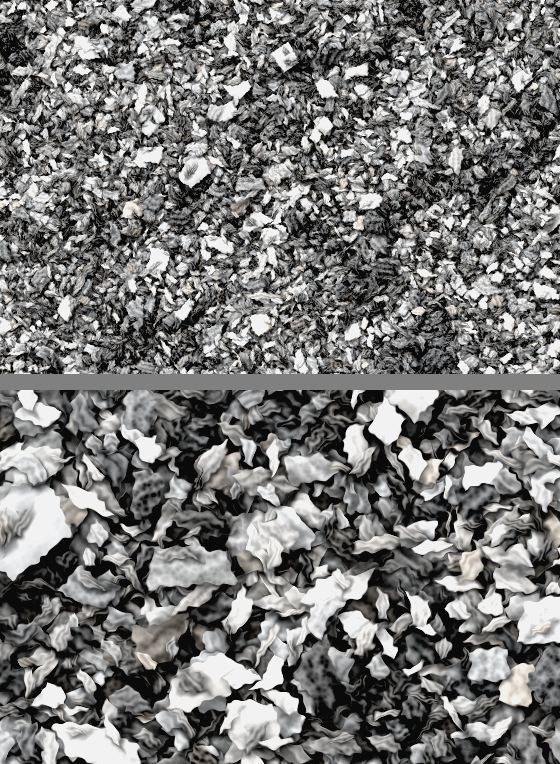
Top, the full canvas; bottom, a detail of the centre.
Reproduce this texture procedurally as a WebGL 2 fragment shader.

```glsl
#version 300 es
precision highp float;

#define FLAKE_SIZE 0.074
#define SIZE_RANGE 1.8
#define LAYERS 10
#define COVERAGE 0.85
#define CHIP_SIZE 0.14
#define CHIP_CHANCE 0.2
#define SHADOW 0.72
#define GRAIN 0.42
#define FIBRE 0.10
#define GAMMA 0.53
#define CONTRAST 1.15
#define LIGHT vec2(-0.5, 0.866)

uniform vec2 u_resolution;
out vec4 fragColor;

const float TAU = 6.28318;

vec4 hash4(vec2 c) {
    vec4 v = fract(c.xyxy * vec4(0.1031, 0.1030, 0.0973, 0.1099));
    v += dot(v, v.wzxy + 33.33);
    return fract((v.xxyz + v.yzzw) * v.zywx);
}

// Distance to the nearest scattered point, about 0 to 1
float cellular(vec2 p) {
    vec2 cell = floor(p);
    float nearest = 2.0;
    for (int y = -1; y <= 1; y++)
    for (int x = -1; x <= 1; x++) {
        vec2 c = cell + vec2(x, y);
        vec2 d = c + hash4(c + 71.0).xy - p;
        nearest = min(nearest, dot(d, d));
    }
    return sqrt(nearest);
}

// Broad hollows where the ash lies deeper and darker
float hollows(vec2 p) {
    p += 0.07 * sin(p.yx * 17.0 + vec2(1.0, 4.0));
    float s = sin(p.x * 9.0 + 2.0 * sin(p.y * 7.0)) + sin(p.y * 13.0 - p.x * 8.0 + 1.3);
    s += 0.7 * sin(p.x * 23.0 + p.y * 19.0 + 2.0);
    return mix(0.55, 1.08, smoothstep(-1.9, 0.1, s));
}

// Irregular six-sided shard in normalised flake coordinates
float shard(vec2 q, vec4 h) {
    float d = -2.0;
    for (int k = 0; k < 6; k++) {
        float n = float(k);
        float a = TAU * n / 6.0 + 0.35 * sin(h.x * 40.0 + n * 2.4);
        float r = 0.78 + 0.2 * sin(h.y * 50.0 + n * 4.1);
        d = max(d, dot(q, vec2(cos(a), sin(a))) - r);
    }
    return d;
}

// Lays one layer of flakes with cast shadows over the colour below
void layFlakes(inout vec3 col, vec2 p, float size, float seed, float chance,
               vec2 reach, vec2 aspect, vec2 tones, float grain) {
    vec2 g = p / size + seed * 7.31;
    vec2 cell = floor(g);
    float px = 0.8 / (u_resolution.y * size);
    for (int y = -1; y <= 1; y++)
    for (int x = -1; x <= 1; x++) {
        vec2 id = cell + vec2(x, y);
        vec4 h = hash4(id + seed * 19.0);
        vec4 k = hash4(id + seed * 43.0 + 113.0);
        vec2 local = g - id - h.xy;
        if (k.x > chance || dot(local, local) > 1.0) continue;

        // Turn, stretch and bend
        float angle = TAU * h.z;
        float ca = cos(angle), sa = sin(angle);
        float len = mix(reach.x, reach.y, h.w);
        float wid = len * mix(aspect.x, aspect.y, k.y);
        vec2 q = vec2(ca * local.x + sa * local.y, ca * local.y - sa * local.x);
        q /= vec2(len, wid);
        q.y += (k.z - 0.5) * 0.9 * (q.x * q.x - 0.4);
        float d = shard(q, h) * wid;

        // Shadow falls away from the light
        float facing = dot(local / (length(local) + 0.001), LIGHT);
        float halo = 1.0 - smoothstep(0.0, 0.2, d);
        col *= 1.0 - SHADOW * halo * (0.6 - 0.4 * facing);

        // Surface tone, tilt, fibres, grain and rim
        vec2 centre = (id + h.xy - seed * 7.31) * size;
        float rough = 1.0 - smoothstep(0.8, 0.95, tones.x);
        float tone = mix(tones.x, tones.y, k.w) * mix(1.0, hollows(centre), rough);
        float fibre = sin(q.y * 9.0 + 2.5 * sin(q.x * 3.0 + h.w * 20.0) + k.y * 30.0);
        tone += rough * (FIBRE * fibre + 0.14 * q.y * (k.z - 0.5) * 2.0);
        tone += grain * mix(0.2, 0.35 + 0.9 * h.x, rough);
        tone += 0.16 * facing * smoothstep(-0.13, 0.0, d);
        vec3 tint = mix(vec3(1.025, 1.0, 0.965), vec3(0.985, 1.0, 1.015), k.y);
        tint = mix(tint, vec3(1.06, 1.0, 0.93), step(0.95, h.y) * rough);
        col = mix(col, max(tone, 0.03) * tint, 1.0 - smoothstep(-px, px, d));
    }
}

void main() {
    vec2 p = gl_FragCoord.xy / u_resolution.y;
    float grain = GRAIN * (0.5 * cellular(p * 95.0) + 0.5 * cellular(p * 190.0 + 9.0) - 0.48);
    vec3 col = vec3(0.22, 0.21, 0.20) + grain;

    // Ragged edges
    vec2 ragged = p + 0.0011 * sin(p.yx * 170.0 + 2.0 * sin(p * 117.0));
    ragged += 0.0010 * sin(p.yx * 430.0 + 2.0 * sin(p * 290.0 + 1.0));

    // Mixed shards, with pale chips near the top of the heap
    for (int i = 0; i < LAYERS; i++) {
        float n = float(i);
        float size = FLAKE_SIZE * exp2(-SIZE_RANGE * fract(n * 0.618 + 0.2));
        if (i == LAYERS - 2)
            layFlakes(col, ragged, CHIP_SIZE, 31.0, CHIP_CHANCE, vec2(0.2, 0.36),
                      vec2(0.55, 1.0), vec2(0.9, 0.97), grain);
        float chance = i < LAYERS - 2 ? COVERAGE : 0.5 * COVERAGE;
        layFlakes(col, ragged, size, n + 1.0, chance, vec2(0.35, 0.74),
                  vec2(0.24, 0.75), vec2(0.14, 1.0), grain);
    }

    // Lift the mid tones while keeping deep gaps dark
    col = pow(max(col * 1.12 - 0.06, 0.002), vec3(GAMMA));
    col = (col - 0.65) * CONTRAST + 0.65;
    fragColor = vec4(clamp(col, vec3(0.045, 0.04, 0.04), vec3(0.95)), 1.0);
}
```
